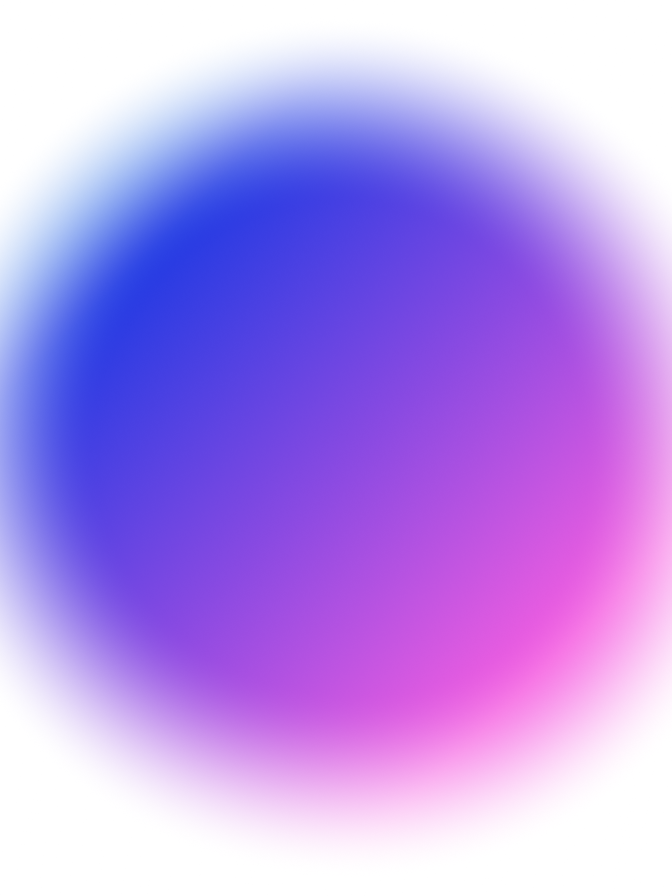
Write a Shadertoy shader that draws this background.

```glsl
// A large blurred disc on white, graded diagonally from blue through violet to pink.

// Diagonal colour ramp: sky fringe, blue, violet, pink
vec3 discColor(float t) {
    vec3 sky = vec3(0.14, 0.43, 0.90);
    vec3 blue = vec3(0.13, 0.23, 0.89);
    vec3 violet = vec3(0.54, 0.29, 0.885);
    vec3 pink = vec3(0.96, 0.37, 0.88);
    vec3 color = mix(blue, violet, clamp(t * 2.0, 0.0, 1.0));
    color = mix(color, pink, clamp(t * 2.0 - 1.0, 0.0, 1.0));
    return mix(color, sky, smoothstep(0.0, 0.2, -t));
}

// Sine hash used to dither the smooth gradient
float hash(vec2 p) {
    return fract(sin(dot(p, vec2(12.9898, 78.233))) * 43758.5453);
}

void mainImage(out vec4 fragColor, in vec2 fragCoord) {
    // Centred coordinates, one unit per canvas width
    vec2 p = (fragCoord - 0.5 * iResolution.xy) / iResolution.x;
    vec2 fromCenter = p - vec2(0.003, 0.003);

    // Soft disc, bulging slightly toward the lower right
    float towardPink = dot(normalize(fromCenter + 1e-5), vec2(0.707, -0.707));
    float radius = 0.498 + 0.025 * pow(max(towardPink, 0.0), 4.0);
    float coverage = 1.0 - smoothstep(-0.14, 0.14, length(fromCenter) - radius);

    // Gradient position runs from upper left to lower right
    float t = 0.47 + 0.829 * (p.x - p.y);
    vec3 color = mix(vec3(1.0), discColor(t), coverage);

    // Fine dither against banding
    color += (hash(fragCoord) - 0.5) / 255.0;
    fragColor = vec4(clamp(color, 0.0, 1.0), 1.0);
}
```
